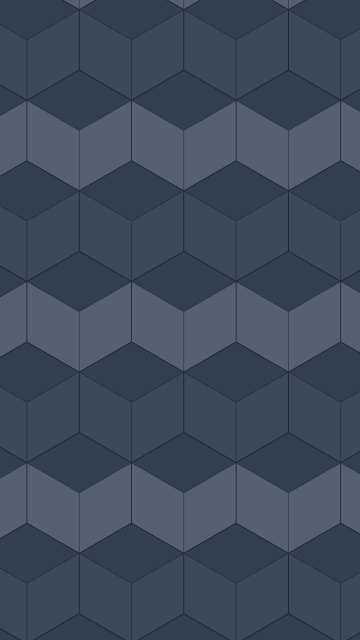
This pattern is drawn by a WebGL 1 fragment shader. Its source:

```glsl
precision highp float;

uniform vec2 u_resolution;

const float HALF_WIDTH = 0.1453; // half a cube, in canvas widths
const float SLOPE = 0.57735;     // tan(30 degrees)
const float ROW_STEP = 1.73205;  // row spacing, in half cubes

// Cube rows alternate between light and dark side faces
vec3 sideColor(float row) {
  return mix(vec3(0.325, 0.382, 0.45), vec3(0.23, 0.286, 0.36), mod(row, 2.0));
}

float fillCoverage(float dist, float pixel) {
  return clamp(dist / pixel + 0.5, 0.0, 1.0);
}

// Lines thinner than a pixel fade instead of vanishing
float lineCoverage(float dist, float width, float pixel) {
  return clamp((0.5 * width - dist) / pixel + 0.5, 0.0, min(1.0, width / pixel));
}

void main() {
  float pixel = 1.0 / u_resolution.x;
  vec2 p = (gl_FragCoord.xy * pixel - vec2(0.5106, 0.912)) / HALF_WIDTH;

  // Find the cube row and the position inside its cube
  float row = floor((p.y + 2.0 * SLOPE) / ROW_STEP);
  float across = abs(mod(p.x - row + 1.0, 2.0) - 1.0);
  float up = p.y - ROW_STEP * row;
  if (up < SLOPE * (across - 2.0)) {
    row -= 1.0;
    across = 1.0 - across;
    up += ROW_STEP;
  }

  // Distances to the three zigzags, in canvas widths
  float toUnit = 0.866025 * HALF_WIDTH;
  float aboveBottom = (up + SLOPE * (2.0 - across)) * toUnit;
  float aboveMiddle = (up - SLOPE * across) * toUnit;
  float belowTop = (SLOPE * (2.0 - across) - up) * toUnit;

  // Faces
  vec3 lidColor = vec3(0.19, 0.25, 0.312);
  vec3 color = mix(sideColor(row), lidColor, fillCoverage(aboveMiddle, pixel));
  color = mix(sideColor(row + 1.0), color, fillCoverage(belowTop, pixel));
  color = mix(lidColor, color, fillCoverage(aboveBottom, pixel));

  // Inner edges are fainter than the cube outlines
  float innerDist = abs(aboveMiddle);
  float outerDist = min(abs(aboveBottom), abs(belowTop));
  if (aboveMiddle < 0.0) {
    innerDist = min(innerDist, across * HALF_WIDTH);
    outerDist = min(outerDist, (1.0 - across) * HALF_WIDTH);
  }
  vec3 lineColor = vec3(0.08, 0.11, 0.15);
  color = mix(color, lineColor, 0.7 * lineCoverage(innerDist, 0.0016, pixel));
  color = mix(color, lineColor, lineCoverage(outerDist, 0.002, pixel));

  gl_FragColor = vec4(color, 1.0);
}
```
